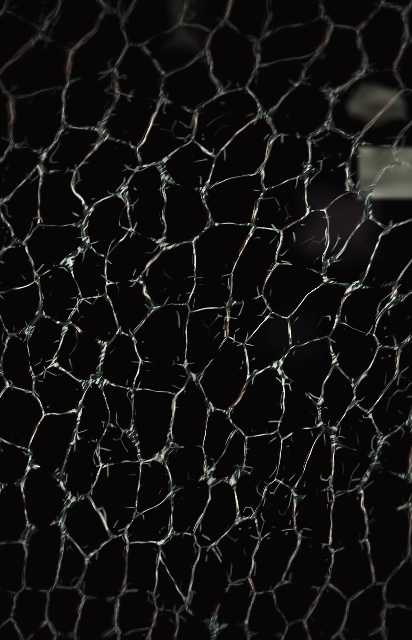
A Shadertoy shader for this texture:

```glsl
const vec2 CELL = vec2(0.060, 0.080);      // fragment size, in canvas heights
const vec2 JITTER = vec2(0.55, 0.85);
const float STAGGER = 0.36;
const float LEAN = 0.26;
const float WARP = 0.026;
const float LINE_WIDTH = 0.00095;
const float BAND_WIDTH = 0.0042;
const float WEB_SIZE = 0.0050;
const float MAX_BLUR = 0.0034;
const vec2 FOCUS_CENTRE = vec2(0.31, 0.46);
const vec3 NIGHT = vec3(0.026, 0.019, 0.024);
const vec3 GLINT = vec3(0.90, 0.93, 0.85);
const vec3 TEAL = vec3(0.40, 0.52, 0.48);
const vec3 RUST = vec3(0.27, 0.11, 0.08);
const vec3 LAMP = vec3(0.54, 0.55, 0.47);
const vec3 DUSK = vec3(0.090, 0.080, 0.090);

struct Crack { float across; float along; float second; float upright; float id; };

float hash(vec2 p) {
    return fract(sin(dot(p, vec2(127.1, 311.7))) * 43758.5453);
}

float noise(vec2 p) {
    vec2 i = floor(p), f = fract(p);
    f = f * f * (3.0 - 2.0 * f);
    return mix(mix(hash(i), hash(i + vec2(1, 0)), f.x),
               mix(hash(i + vec2(0, 1)), hash(i + vec2(1, 1)), f.x), f.y);
}

// Fragment centre, staggered between columns
vec2 seed(vec2 c) {
    vec2 h = vec2(hash(c), hash(c + 41.3)) - 0.5;
    return c + 0.5 + JITTER * h + vec2(0.0, STAGGER * (mod(c.x, 2.0) - 0.5));
}

// Nearest Voronoi border, with signed distance and position along it
Crack nearestCrack(vec2 p, vec2 cell) {
    vec2 g = p / cell, home = floor(g), near = vec2(0.0);
    float best = 1e3;
    for (int j = -2; j <= 2; j++)
    for (int i = -1; i <= 1; i++) {
        vec2 c = floor(g) + vec2(i, j), r = seed(c) - g;
        if (dot(r, r) < best) { best = dot(r, r); near = r; home = c; }
    }
    Crack k = Crack(0.0, 0.0, 1.0, 0.0, 0.0);
    float first = 1.0;
    for (int j = -2; j <= 2; j++)
    for (int i = -2; i <= 2; i++) {
        if (i == 0 && j == 0) continue;
        vec2 c = home + vec2(i, j), r = seed(c) - g;
        vec2 n = normalize(r - near), mid = 0.5 * (r + near);
        float d = dot(mid, n) / length(n / cell);
        if (d < first) {
            float side = n.x > 0.0 ? 1.0 : -1.0;
            k.second = first;
            first = d;
            k.across = d * side;
            k.along = -side * dot(mid * cell, normalize(vec2(-n.y, n.x) * cell));
            k.upright = abs(normalize(n / cell).x);
            k.id = hash(home + c + 0.37);
        } else k.second = min(k.second, d);
    }
    return k;
}

// Line that dims as it goes out of focus
float strand(float d, float w, float soft) {
    float peak = clamp(2.0 * w / soft, 0.0, 1.0);
    return peak * (1.0 - smoothstep(max(w - soft, 0.0), w + soft, abs(d)));
}

float patchOfLight(vec2 p, vec2 centre, vec2 halfSize, float soft) {
    vec2 q = abs(p - centre) - halfSize;
    return 1.0 - smoothstep(-soft, soft, length(max(q, 0.0)) + min(max(q.x, q.y), 0.0));
}

void mainImage(out vec4 fragColor, in vec2 fragCoord) {
    vec2 p = fragCoord / iResolution.y;
    float focus = 1.0 - smoothstep(0.24, 0.52, length(p - FOCUS_CENTRE));
    float soft = 0.75 / iResolution.y + MAX_BLUR * (1.0 - focus);
    float light = mix(0.40, 1.0, focus) * mix(0.65, 1.2, noise(p * 7.0 + 2.0));

    // Lean and bend the crack field
    vec2 q = p;
    q.x -= LEAN * (p.y - 0.5) * (0.3 + 1.4 * p.x) + 0.014 * sin(7.0 * p.y + 3.0 * p.x);
    q += WARP * (vec2(noise(p * 14.0), noise(p * 14.0 + 31.7)) - 0.5);
    q += 0.2 * WARP * (vec2(noise(p * 45.0 + 5.1), noise(p * 45.0 + 77.0)) - 0.5);

    // Blurred lights behind the glass
    vec2 b = p + 0.03 * (vec2(noise(p * 24.0), noise(p * 24.0 + 9.0)) - 0.5);
    float lamps = patchOfLight(p, vec2(0.605, 0.73), vec2(0.045, 0.040), 0.006)
                + 0.6 * patchOfLight(b, vec2(0.590, 0.835), vec2(0.034, 0.026), 0.010)
                + 0.25 * patchOfLight(b, vec2(0.285, 0.970), vec2(0.018, 0.040), 0.018);
    float dusk = patchOfLight(b, vec2(0.53, 0.65), vec2(0.050, 0.045), 0.030)
               + 0.35 * patchOfLight(b, vec2(0.45, 0.48), vec2(0.040, 0.030), 0.025);
    vec3 col = NIGHT + DUSK * dusk + LAMP * lamps * (0.35 + 0.65 * noise(b * vec2(30.0, 45.0)));

    Crack k = nearestCrack(q, CELL);
    float lane = k.id * 91.0;
    float nearJoint = smoothstep(0.026, 0.006, k.second);

    // Splinters gathered round the joints
    Crack h = nearestCrack(q + 7.3, CELL * 0.36);
    float hair = smoothstep(0.45, 0.70, noise(p * 16.0 + 3.0) * 0.6 + 0.5 * nearJoint)
               * smoothstep(0.45, 0.65, noise(vec2(h.along * 70.0, h.id * 83.0)));
    col = mix(col, mix(TEAL, GLINT, 0.5 * h.id), light * hair * strand(h.across, 0.8 * LINE_WIDTH, soft));

    // Main cracks: long upright runs, ties that fade out in mid span
    float s = k.across + 0.002 * (noise(vec2(k.along * 80.0, lane)) - 0.5);
    float keep = noise(vec2(k.along * 40.0, lane + 7.0)) + 0.45 * k.upright * k.upright
               + 0.25 * nearJoint + 0.3 * (k.id - 0.5);
    float shown = smoothstep(0.42, 0.68, keep);
    float glint = mix(0.1, 1.5, noise(vec2(k.along * 130.0, lane + s * 400.0)));
    float width = LINE_WIDTH * mix(0.6, 1.15, k.upright) * mix(0.7, 1.3, k.id);
    float band = BAND_WIDTH * k.upright * smoothstep(0.25, 0.8, noise(vec2(k.along * 45.0, lane + 19.0)));
    float offset = s - 0.5 * band;
    float inBand = strand(offset, 0.7 * band, soft);
    float fibre = smoothstep(0.52, 0.78, noise(vec2(k.along * 55.0, s * 620.0 + lane)));
    col += RUST * inBand * shown * light * smoothstep(0.3, 0.8, fract(k.id * 7.0));
    float lines = strand(s, width, soft) * glint + 0.85 * inBand * fibre * mix(0.3, 1.0, focus);
    col = mix(col, GLINT, clamp(lines * shown * light, 0.0, 1.0));

    // Crushed glass webs where cracks meet
    float reach = WEB_SIZE * mix(0.35, 2.3, pow(noise(p * 19.0 + 50.0), 2.0));
    float webEdge = reach * reach / (k.second + 0.003);
    float web = (1.0 - smoothstep(-soft, soft, abs(k.across) - webEdge))
              * smoothstep(0.020, 0.008, k.second);
    vec2 slant = mat2(0.8, 0.6, -0.6, 0.8) * (p + 0.02 * vec2(noise(p * 40.0), noise(p * 40.0 + 8.0)));
    float grain = noise(slant * vec2(430.0, 130.0));
    float facet = smoothstep(0.42, 0.80, mix(0.55, grain, 0.3 + 0.7 * focus));
    col = mix(col, mix(0.25 * TEAL, mix(TEAL, GLINT, facet), facet), 0.9 * web * min(light, 1.0));

    fragColor = vec4(col, 1.0);
}
```
